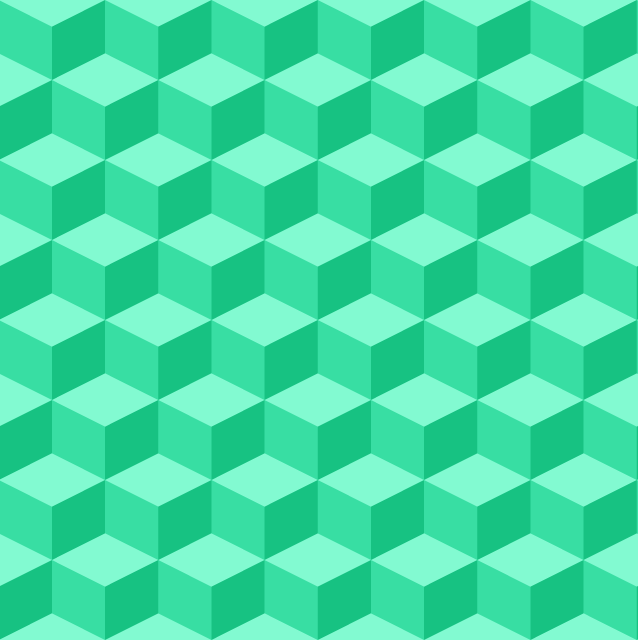
A Shadertoy shader for this pattern:

```glsl
// Seamless isometric wall of stacked cubes in three flat greens.
#define CUBES_ACROSS 6.0
#define ROW_PAIRS 4.0
#define SHIFT_X 0.024
#define TOP_COLOR vec3(0.51, 0.98, 0.82)
#define LEFT_COLOR vec3(0.22, 0.87, 0.64)
#define RIGHT_COLOR vec3(0.09, 0.76, 0.51)
#define SAMPLES 4

// One lattice cell: half a cube is 1 wide, the lid is 2 tall, the sides 2 tall.
const vec2 CELL = vec2(2.0, 6.0);

// Offset from the nearest lid centre of a lattice starting at origin.
vec2 fromLidCentre(vec2 p, vec2 origin) {
    return mod(p - origin + 0.5 * CELL, CELL) - 0.5 * CELL;
}

bool insideCube(vec2 q) {
    return abs(q.x) + abs(q.y + 1.0) < 2.0;
}

vec3 cubeColor(vec2 p) {
    // Two interleaved lattices of hexagonal outlines fill the plane.
    vec2 evenRow = fromLidCentre(p, vec2(1.0, 0.0));
    vec2 oddRow = fromLidCentre(p, vec2(0.0, 3.0));
    vec2 q = insideCube(evenRow) ? evenRow : oddRow;

    // Lid rhombus first, then the two side faces.
    if (abs(q.x) + abs(q.y) < 1.0) return TOP_COLOR;
    return q.x < 0.0 ? LEFT_COLOR : RIGHT_COLOR;
}

void mainImage(out vec4 fragColor, in vec2 fragCoord) {
    vec2 repeats = vec2(CUBES_ACROSS, ROW_PAIRS);
    vec3 sum = vec3(0.0);

    // Average a grid of samples over the pixel to smooth the edges.
    for (int j = 0; j < SAMPLES; j++) {
        for (int i = 0; i < SAMPLES; i++) {
            vec2 jitter = (vec2(i, j) + 0.5) / float(SAMPLES) - 0.5;
            vec2 uv = (fragCoord + jitter) / iResolution.xy;
            sum += cubeColor(uv * repeats * CELL + vec2(SHIFT_X, 0.0));
        }
    }
    fragColor = vec4(sum / float(SAMPLES * SAMPLES), 1.0);
}
```
